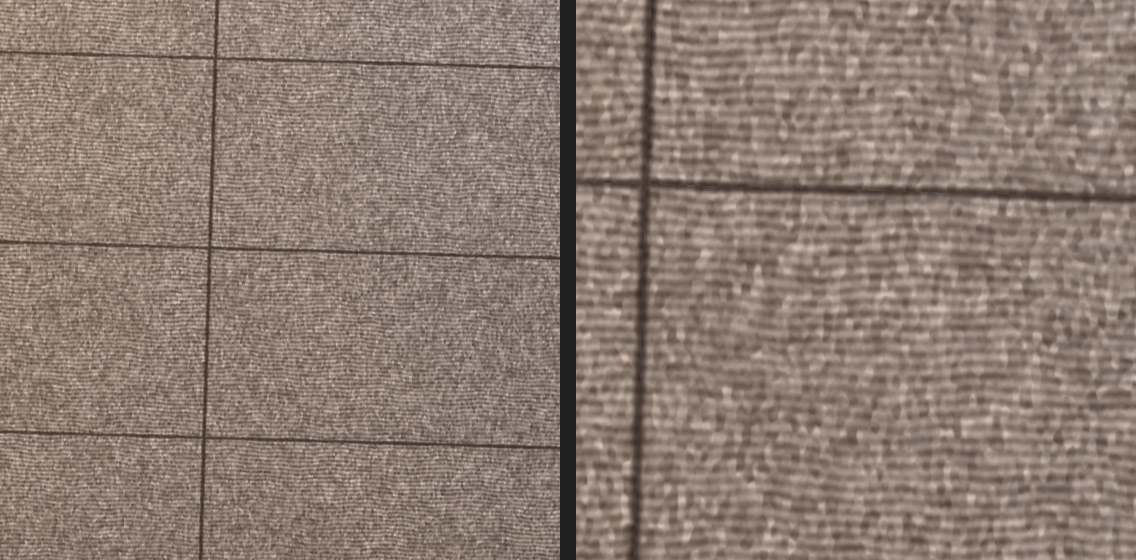
Left: the whole. Right: its middle third, enlarged.
This texture is drawn by a three.js fragment shader. Its source:

```glsl
// Ribbed loop-pile carpet tiles in taupe, divided by thin dark seams.
// A sheared grid places the seams; smooth cellular noise makes the yarn loops
// and mottling, while layered sines bend the ribs.
varying vec2 vUv;

const vec2 TILE_SIZE = vec2(0.72, 0.339);
const vec2 SEAM_ORIGIN = vec2(0.358, 0.229);
const vec2 SHEAR = vec2(-0.030, 0.029);       // slight tilt of the grid
const vec2 SEAM_REACH = vec2(0.0058, 0.0052); // centre to soft outer edge
const vec2 SEAM_DEPTH = vec2(0.90, 0.84);
const float RIBS_PER_TILE = 46.0;
const float LOOPS_PER_TILE = 172.0;

const vec3 YARN_COLOR = vec3(0.562, 0.495, 0.455);
const vec3 SEAM_COLOR = vec3(0.245, 0.195, 0.172);
const vec3 WARM_SHIFT = vec3(0.020, 0.002, -0.020);
const float LOOP_CONTRAST = 0.21;
const float FIBER_CONTRAST = 0.09;
const float RIB_CONTRAST = 0.058;
const float MOTTLE_CONTRAST = 0.060;
const float FLECK_GAIN = 0.07;
const float TAU = 6.2831853;

vec3 hash3(vec2 p) {
  vec3 q = fract(vec3(p.xyx) * vec3(0.1031, 0.1030, 0.0973));
  q += dot(q, q.yxz + 33.33);
  return fract((q.xxy + q.yzz) * q.zyx);
}

// Cellular noise blended between neighbours: random tone per cell, 0 to 1.
float softCells(vec2 p, vec2 jitter, float sharpness) {
  vec2 cell = floor(p);
  float total = 0.0;
  float weightSum = 0.0;
  for (int j = -1; j <= 1; j++) {
    for (int i = -1; i <= 1; i++) {
      vec2 id = cell + vec2(float(i), float(j));
      vec3 rnd = hash3(id + 217.0);
      vec2 d = id + 0.5 + (rnd.xy - 0.5) * jitter - p;
      float weight = exp(-sharpness * dot(d, d));
      total += rnd.z * weight;
      weightSum += weight;
    }
  }
  return total / weightSum;
}

// Gentle drift of the ribs, in rib widths.
float ribWaver(vec2 p, float phase) {
  return 0.22 * sin(p.x * 31.0 + p.y * 17.0 + phase)
       + 0.12 * sin(p.x * 67.0 - p.y * 41.0 + phase * 1.7)
       + 0.06 * sin(p.x * 149.0 + p.y * 83.0);
}

// Dark seam coverage for vertical (x) and horizontal (y) joints.
float seamMask(vec2 grid, vec2 uv) {
  vec2 dist = abs(fract(grid + 0.5) - 0.5) * TILE_SIZE;
  vec2 fray = vec2(sin(uv.y * 310.0) + sin(uv.y * 173.0),
                   sin(uv.x * 290.0) + sin(uv.x * 187.0));
  vec2 reach = SEAM_REACH * (1.0 + 0.06 * fray);
  vec2 cover = SEAM_DEPTH * (1.0 - smoothstep(reach * 0.1, reach, dist));
  cover.y *= mix(0.88, 1.0, uv.x);
  return max(cover.x, cover.y);
}

void main() {
  // Tile grid
  vec2 sheared = vUv + SHEAR * vUv.yx - SEAM_ORIGIN;
  vec2 grid = sheared / TILE_SIZE;
  vec2 tile = floor(grid);
  vec3 tileRandom = hash3(tile + 53.0);

  // Ribs and loops
  vec2 pile = grid * vec2(LOOPS_PER_TILE, RIBS_PER_TILE);
  pile.y += ribWaver(sheared, tileRandom.x * TAU);
  float rib = -cos(TAU * pile.y);
  vec2 loopPos = pile + tile * vec2(19.0, 31.0);
  float loopTone = softCells(loopPos * vec2(1.0, 1.15), vec2(0.9, 0.7), 6.0);
  float fiber = softCells(loopPos * vec2(1.2, 2.0) + 71.0, vec2(0.9), 6.0);

  // Broad wear and mottling
  float patches = softCells(sheared * vec2(13.0, 16.0) + 90.0, vec2(0.9), 3.0);
  float clumps = softCells(sheared * vec2(58.0, 72.0) + 40.0, vec2(0.9), 4.0);
  float ribStrength = RIB_CONTRAST * (0.6 + 0.8 * patches);

  float tone = LOOP_CONTRAST * (loopTone - 0.5)
             + FIBER_CONTRAST * (fiber - 0.5)
             + ribStrength * rib
             + MOTTLE_CONTRAST * (0.5 * patches + clumps - 0.75)
             + FLECK_GAIN * smoothstep(0.76, 1.0, loopTone) * (0.6 + 0.4 * rib)
             + 0.012 * (tileRandom.y - 0.5);

  // Soft light from above, warm at left and cool at right
  tone += 0.055 * (vUv.y - 0.5) - 0.014 * (vUv.x - 0.5);
  vec3 color = YARN_COLOR + tone;
  color += WARM_SHIFT * (0.5 - vUv.x) * (0.5 + vUv.y);
  color += WARM_SHIFT * 0.6 * (fiber - 0.5);

  // Seams
  color = mix(color, SEAM_COLOR + 0.25 * tone, seamMask(grid, vUv));
  gl_FragColor = vec4(clamp(color, 0.0, 1.0), 1.0);
}
```
